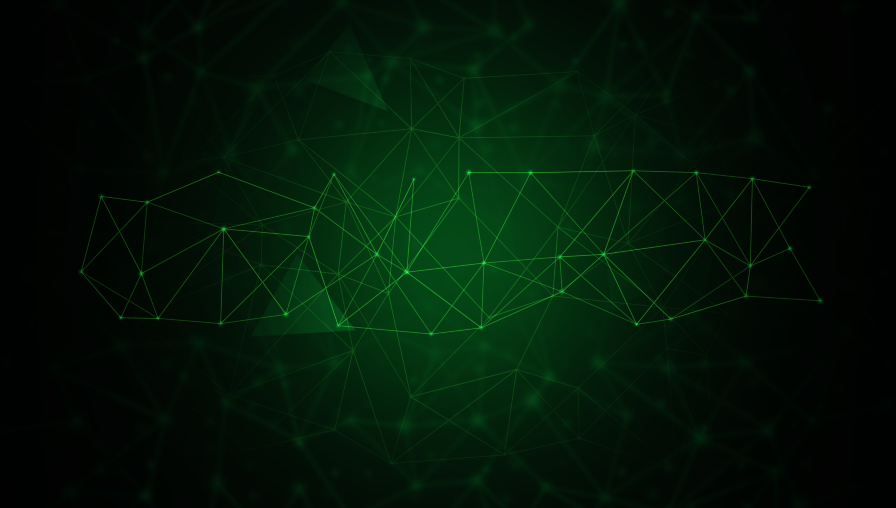
This background is drawn by a Shadertoy shader. Its source:

```glsl
// Glowing green network of linked nodes over a dark, softly blurred web.

const vec3  BASE_COLOR   = vec3(0.007, 0.010, 0.008);
const vec3  GLOW_COLOR   = vec3(0.006, 0.225, 0.064);
const vec3  HAZE_COLOR   = vec3(0.004, 0.052, 0.017);
const vec3  LINE_COLOR   = vec3(0.130, 0.400, 0.090);
const vec3  NODE_COLOR   = vec3(0.050, 0.520, 0.190);
const vec3  BLUR_COLOR   = vec3(0.005, 0.135, 0.045);
const vec3  FACET_COLOR  = vec3(0.010, 0.140, 0.050);

const vec2  GLOW_CENTER  = vec2(0.010, 0.005);
const float GLOW_SPREAD  = 0.115;   // twice the variance of the glow
const float HAZE_SPREAD  = 0.330;
const vec2  WEB_ORIGIN   = vec2(0.015, -0.054);
const float WEB_CELL     = 0.128;
const float FINE_CELL    = 0.160;
const float BLUR_CELL    = 0.135;
const float BOKEH_CELL   = 0.090;
const float LINE_WIDTH   = 0.0011;
const float NODE_RADIUS  = 0.0040;
const float BLUR_WIDTH   = 0.0070;
const float BOKEH_RADIUS = 0.0150;
const float JITTER       = 0.76;

float hash(vec2 p) {
    return fract(sin(dot(p, vec2(127.1, 311.7))) * 43758.5453);
}

// Jittered grid point, in cell units.
vec2 nodeAt(vec2 id, float seed) {
    vec2 random = vec2(hash(id + seed), hash(id + seed + 37.2));
    return id + 0.5 + JITTER * (random - 0.5);
}

float segmentDistance(vec2 p, vec2 a, vec2 b) {
    vec2 pa = p - a, ba = b - a;
    return length(pa - ba * clamp(dot(pa, ba) / dot(ba, ba), 0.0, 1.0));
}

float falloff(float d, float width) {
    return exp(-d * d / (width * width));
}

float inside(vec2 id, vec2 low, vec2 high) {
    vec2 s = step(low, id) * step(id, high);
    return s.x * s.y;
}

// x: link strength, y: node strength, for nodes with ids from low to high.
vec2 network(vec2 p, float cell, vec2 low, vec2 high, float width,
             float radius, float density, float seed) {
    vec2 q = p / cell, home = floor(q), result = vec2(0.0);
    for (int j = -2; j <= 1; j++)
    for (int i = -2; i <= 2; i++) {
        vec2 id = home + vec2(i, j);
        if (inside(id, low, high) < 0.5) continue;
        vec2 a = nodeAt(id, seed);
        float size = radius * mix(0.75, 1.2, hash(id + seed + 5.7));
        float power = mix(0.45, 1.0, hash(id + seed + 9.1));
        result.y = max(result.y, power * falloff(length(q - a) * cell, size));

        // Links to the right, upper left, upper and upper right neighbors.
        for (int k = 0; k < 4; k++) {
            vec2 link = k == 0 ? vec2(1.0, 0.0) : vec2(float(k - 2), 1.0);
            float pick = hash(id * 1.7 + link * 3.1 + seed);
            if (pick > density || inside(id + link, low, high) < 0.5) continue;
            float d = segmentDistance(q, a, nodeAt(id + link, seed)) * cell;
            float strength = mix(1.0, 0.55, pick / density);
            result.x = max(result.x, strength * falloff(d, width));
        }
    }
    return result;
}

float edgeSide(vec2 p, vec2 a, vec2 b) {
    vec2 e = normalize(b - a), d = p - a;
    return e.x * d.y - e.y * d.x;
}

// Translucent triangle, brightest at its first corner.
float facet(vec2 p, vec2 a, vec2 b, vec2 c, float px) {
    float winding = sign(edgeSide(c, a, b));
    float depth = min(winding * edgeSide(p, a, b),
                  min(winding * edgeSide(p, b, c), winding * edgeSide(p, c, a)));
    float reach = max(length(b - a), length(c - a));
    return smoothstep(-px, px, depth) * mix(1.0, 0.25, length(p - a) / reach);
}

void mainImage(out vec4 fragColor, in vec2 fragCoord) {
    float px = 1.0 / iResolution.y;
    vec2 p = (fragCoord - 0.5 * iResolution.xy) * px;
    float width = max(LINE_WIDTH, 0.5 * px);
    float coverage = LINE_WIDTH / width;

    // Central glow, wide haze and darkened sides.
    vec2 g = p - GLOW_CENTER;
    float glow = exp(-dot(g, g) / GLOW_SPREAD);
    float haze = exp(-dot(g, g) / HAZE_SPREAD);
    float sides = exp(-pow(abs(p.x) / 0.72, 4.0));
    vec3 color = BASE_COLOR * sides + GLOW_COLOR * glow + HAZE_COLOR * haze;

    // Out of focus web and lights, strongest above and below the middle band.
    vec2 blurred = network(p, BLUR_CELL, vec2(-9.0), vec2(9.0),
                           BLUR_WIDTH, BOKEH_RADIUS, 0.6, 21.0);
    float lights = network(p, BOKEH_CELL, vec2(-9.0), vec2(9.0),
                           BLUR_WIDTH, BOKEH_RADIUS, 0.0, 52.0).y;
    float band = mix(0.25, 1.0, smoothstep(0.08, 0.28, abs(p.y)));
    color += BLUR_COLOR * sides * band
           * (0.25 * blurred.x + 0.75 * blurred.y + 0.4 * lights * lights);

    // Facets.
    color += FACET_COLOR * facet(p, vec2(-0.182, -0.150),
                vec2(-0.297, 0.000), vec2(-0.389, -0.163), px);
    color += 0.65 * FACET_COLOR * facet(p, vec2(-0.118, 0.281),
                vec2(-0.194, 0.454), vec2(-0.281, 0.343), px);
    color += 0.25 * FACET_COLOR * facet(p, vec2(0.313, -0.030),
                vec2(0.323, -0.110), vec2(0.410, -0.065), px);

    // Faint links around the center, then the sharp web.
    vec2 fine = network(p, FINE_CELL, vec2(-4.0, -3.0), vec2(3.0, 2.0),
                        width, NODE_RADIUS, 0.9, 4.0);
    color += coverage * glow * LINE_COLOR * (0.65 * fine.x + 0.4 * fine.y);
    vec2 web = network(p - WEB_ORIGIN, WEB_CELL, vec2(-6.0, -1.0),
                       vec2(5.0, 1.0), width, NODE_RADIUS, 0.85, 13.0);
    float reach = mix(0.5, 1.0, sides);
    color += reach * (coverage * 0.85 * LINE_COLOR * web.x + NODE_COLOR * web.y);

    fragColor = vec4(color, 1.0);
}
```
